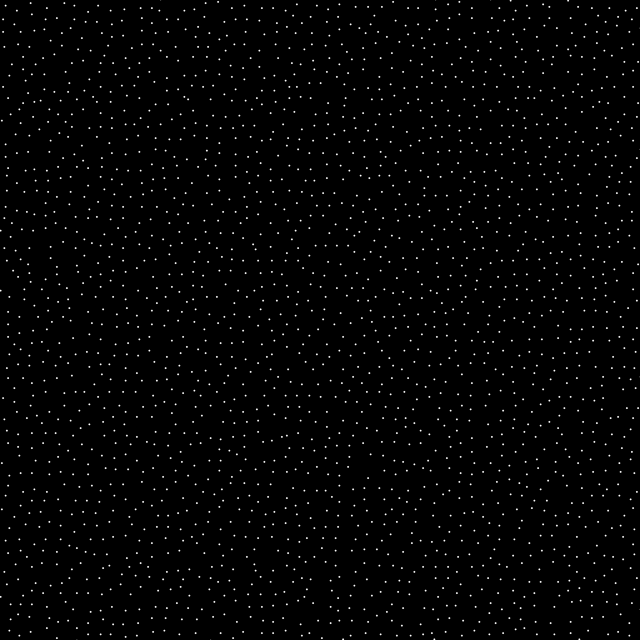
This texture is drawn by a WebGL 1 fragment shader. Its source:

```glsl
precision highp float;
// Fine white dots scattered evenly but irregularly over black.
// Cellular noise: one jittered seed per grid cell, pushed away from close
// neighbours, then snapped to a fine raster and drawn as a tiny soft disc.

uniform vec2 u_resolution;

vec2 hash2(vec2 cell) {
  vec3 p = fract(cell.xyx * vec3(0.1031, 0.1030, 0.0973));
  p += dot(p, p.yzx + 33.33);
  return fract((p.xx + p.yz) * p.zy);
}

vec2 jitteredSeed(vec2 cell) {
  return cell + 0.5 + 0.96 * (hash2(cell + 17.0) - 0.5);
}

// Moves a seed half of the missing distance away from each crowding neighbour.
vec2 spacedSeed(vec2 cell) {
  vec2 seed = jitteredSeed(cell);
  vec2 push = vec2(0.0);
  for (int y = -1; y <= 1; y++) {
    for (int x = -1; x <= 1; x++) {
      if (x == 0 && y == 0) continue;
      vec2 away = seed - jitteredSeed(cell + vec2(float(x), float(y)));
      float gap = max(length(away), 0.001);
      push += away / gap * max(0.0, 0.92 - gap) * 0.5;
    }
  }
  return seed + push;
}

void main() {
  vec2 uv = gl_FragCoord.xy / u_resolution;
  float cells = 48.0;   // seeds across the canvas
  float raster = 512.0; // snapping steps across the canvas
  vec2 home = floor(uv * cells);

  // Distance to the closest snapped seed, in raster steps
  float nearest = 10.0;
  for (int y = -1; y <= 1; y++) {
    for (int x = -1; x <= 1; x++) {
      vec2 seed = spacedSeed(home + vec2(float(x), float(y)));
      vec2 center = floor(seed / cells * raster) + 0.5;
      nearest = min(nearest, distance(uv * raster, center));
    }
  }

  float dotLight = 1.0 - smoothstep(0.14, 1.25, nearest);
  gl_FragColor = vec4(vec3(dotLight), 1.0);
}
```
